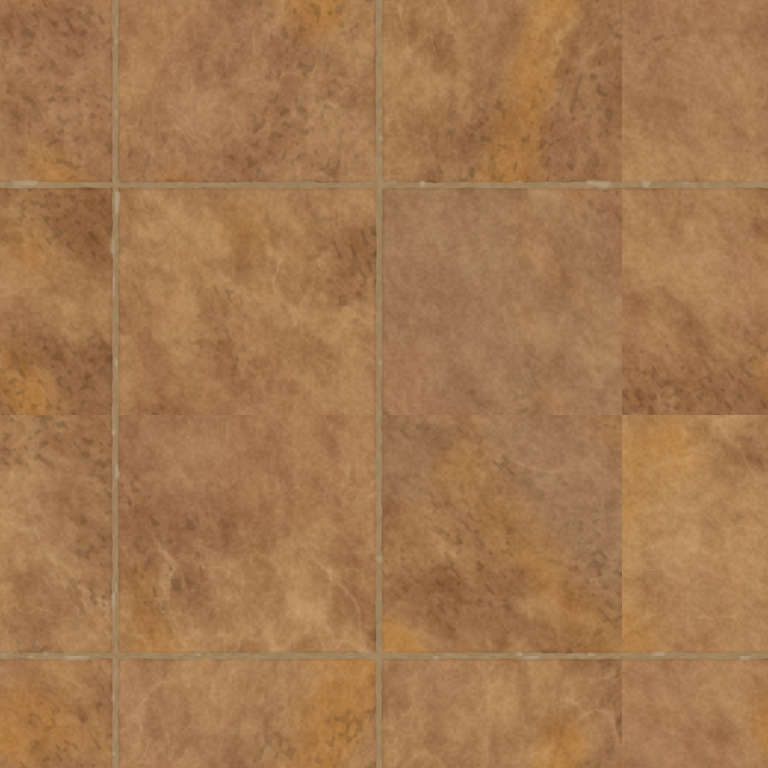
A WebGL 1 fragment shader for this texture:

```glsl
precision highp float;
// Brown marble floor: three by three veined slabs, some joints grouted and some butted tight.
uniform vec2 u_resolution;

float hash(vec2 p) {
  vec3 h = fract(p.xyx * vec3(0.1031, 0.1030, 0.0973));
  h += dot(h, h.yzx + 33.33);
  return fract((h.x + h.y) * h.z);
}

float noise(vec2 p) {
  vec2 i = floor(p), f = fract(p);
  f = f * f * (3.0 - 2.0 * f);
  return mix(mix(hash(i), hash(i + vec2(1.0, 0.0)), f.x),
             mix(hash(i + vec2(0.0, 1.0)), hash(i + 1.0), f.x), f.y);
}

mat2 turn(float a) {
  return mat2(cos(a), sin(a), -sin(a), cos(a));
}

float fbm(vec2 p) {
  float sum = 0.0, weight = 0.5;
  for (int i = 0; i < 6; i++) {
    sum += weight * noise(p);
    p = turn(0.6) * p * 2.03 + 17.3;
    weight *= 0.55;
  }
  return sum / 1.08;
}

// Thin crests along the mid level of warped noise, at several scales
float veins(vec2 p) {
  float sum = 0.0, weight = 0.65;
  p += 0.07 * (vec2(fbm(p * 13.0), fbm(p * 13.0 + 41.0)) - 0.5);
  p *= 9.0;
  for (int i = 0; i < 4; i++) {
    float crest = 1.0 - abs(2.0 * noise(p) - 1.0);
    sum += weight * pow(crest, 11.0) * smoothstep(0.25, 0.7, noise(p * 0.6 + 9.0));
    p = turn(1.1) * p * 1.9 + 23.7;
    weight *= 0.82;
  }
  return sum;
}

void main() {
  vec2 uv = gl_FragCoord.xy / u_resolution;
  float pixel = 1.0 / min(u_resolution.x, u_resolution.y);

  // Slab index, on a layout that wraps around the canvas
  vec2 q = fract(uv - vec2(0.150, 0.146));
  vec2 slab = step(vec2(0.3435, 0.3136), q) + step(vec2(0.660, 0.613), q);
  float seed = hash(slab + 5.0);
  float shade = hash(slab + 31.0);

  // Each slab has its own cut and grain direction
  vec2 cut = turn(0.3 + 1.2 * seed) * q * vec2(1.0, 1.15) + slab * 7.3 + 3.0;
  cut = turn(0.5) * cut;
  cut.x *= 0.8;
  float cloud = fbm(cut * 6.0);
  float mottle = fbm(cut * 23.0 + 11.0);
  float body = 0.5 * cloud + 0.5 * mottle + 0.12 * (shade - 0.5);
  vec3 color = mix(vec3(0.55, 0.375, 0.235), vec3(0.705, 0.535, 0.355),
                   smoothstep(0.27, 0.69, body));

  // Ashen and rosy clouding, heaviest in two neighbouring slabs
  float ashen = step(abs(slab.x - 1.0), 0.5) * step(slab.y, 1.5);
  float haze = smoothstep(0.35, 0.65, fbm(cut * 5.0 + 60.0));
  color = mix(color, vec3(0.59, 0.455, 0.345), haze * (0.22 + 0.4 * ashen));
  color = mix(color, vec3(0.61, 0.42, 0.30), 0.35 * smoothstep(0.45, 0.7, fbm(cut * 4.0 + 90.0)));

  // Amber stains
  float amber = smoothstep(0.66, 0.92, noise(cut * 8.0 + 120.0));
  color = mix(color, vec3(0.73, 0.50, 0.23), 0.5 * amber * (0.5 + mottle));

  // Pale veins in patches, then dark pits and fine grain
  float vein = veins(cut) * (0.35 + 0.85 * smoothstep(0.35, 0.65, fbm(cut * 4.0 + 150.0)));
  color = mix(color, vec3(0.765, 0.615, 0.435), 0.62 * min(vein, 1.0) * (1.0 - 0.3 * ashen));
  float pits = smoothstep(0.62, 0.9, noise(cut * 140.0)) * smoothstep(0.55, 0.38, cloud);
  color *= 1.0 - 0.12 * pits;
  color += 0.045 * (noise(q * 260.0) + noise(cut * 110.0) - 1.0);

  // Grout on two joints each way, with slightly ragged edges
  vec2 joint = min(min(q, 1.0 - q), abs(q - vec2(0.3435, 0.613)));
  float ragged = 0.0016 * (noise(q * 75.0) - 0.5) + 0.0012 * (noise(q * 190.0) - 0.5);
  float edge = min(joint.x, joint.y) + ragged;
  color *= 1.0 - 0.07 * smoothstep(0.009, 0.004, edge);
  vec3 grout = vec3(0.625, 0.515, 0.375) + 0.05 * (noise(q * 130.0) - 0.5);
  color = mix(grout, color, smoothstep(0.0037 - pixel, 0.0037 + pixel, edge));

  // Sparse pale chips beside the grout
  float chip = smoothstep(0.80, 0.94, noise(q * 55.0 + 8.0)) * smoothstep(0.008, 0.004, edge);
  color = mix(color, vec3(0.73, 0.65, 0.54), 0.6 * chip);

  gl_FragColor = vec4(color, 1.0);
}
```
